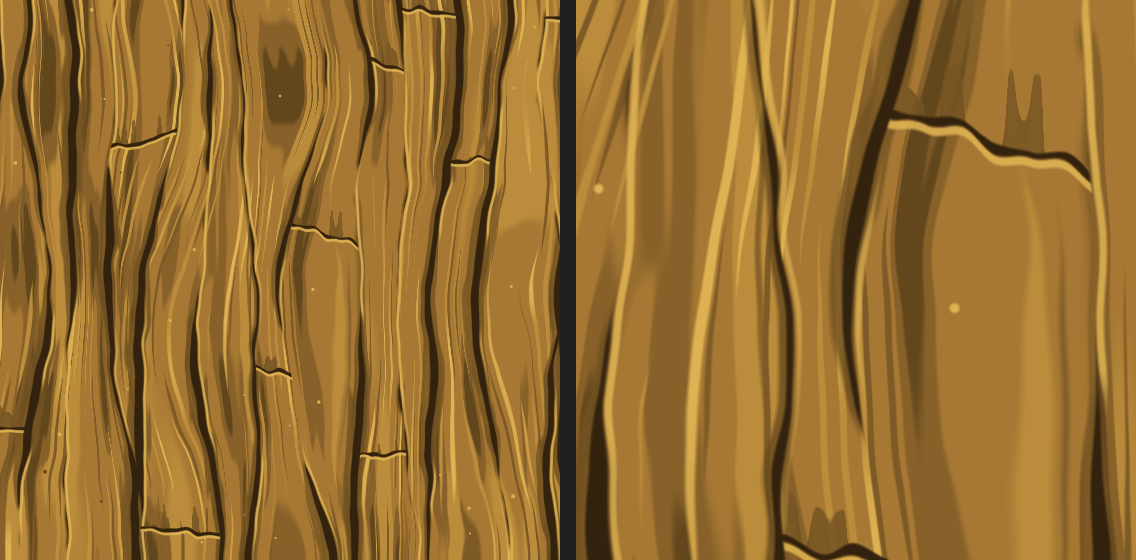
Left: the whole. Right: its middle third, enlarged.
Give the GLSL for this texture, as a Shadertoy shader.

```glsl
// Painted old bark: upright planks split by tapering dark seams and short cross breaks,
// lit on their left and top edges, over streaks and nested contour lines of grain.
// Seams are wandering noise curves; the grain bends along with the nearest ones.

const float PLANKS = 12.0;

float hash(vec2 p) {
    vec3 q = fract(vec3(p.xyx) * 0.1031);
    q += dot(q, q.yzx + 33.33);
    return fract((q.x + q.y) * q.z);
}

float noise(vec2 p) {
    vec2 cell = floor(p), f = fract(p);
    f = f * f * (3.0 - 2.0 * f);
    float low = mix(hash(cell), hash(cell + vec2(1, 0)), f.x);
    float high = mix(hash(cell + vec2(0, 1)), hash(cell + vec2(1, 1)), f.x);
    return mix(low, high, f.y);
}

// Sideways drift of a seam at height y, in plank widths
float seamDrift(float id, float y) {
    return 1.05 * (noise(vec2(id * 7.0, y * 2.3 + 5.0)) - 0.5)
         + 0.32 * (noise(vec2(id * 3.0 + 140.0, y * 6.0)) - 0.5)
         + 0.08 * (noise(vec2(id * 5.0 + 270.0, y * 21.0)) - 0.5);
}

float seamX(float id, float y) {
    return (id + 0.5 + seamDrift(id, y)) / PLANKS;
}

// Fills a band |d| < halfWidth with a soft painted edge
float band(float d, float halfWidth, float soft) {
    return smoothstep(halfWidth + soft, halfWidth - soft, abs(d));
}

void mainImage(out vec4 fragColor, in vec2 fragCoord) {
    vec2 uv = fragCoord / iResolution.y;
    float x = uv.x, y = uv.y;
    float soft = max(0.0013, 0.8 / iResolution.y);

    vec3 pitch = vec3(0.20, 0.135, 0.05);
    vec3 umber = vec3(0.39, 0.28, 0.11);
    vec3 brown = vec3(0.53, 0.38, 0.16);
    vec3 ochre = vec3(0.65, 0.47, 0.20);
    vec3 gold  = vec3(0.73, 0.55, 0.23);
    vec3 straw = vec3(0.87, 0.70, 0.32);

    // Seams and cross breaks of the neighbouring planks
    float dark = 0.0, shade = 0.0, lit = 0.0, bend = 0.0, weights = 0.0;
    float ragged = noise(vec2(x * 130.0, y * 9.0));
    for (int k = -2; k <= 2; k++) {
        float id = floor(x * PLANKS) + float(k);
        float left = seamX(id, y), right = seamX(id + 1.0, y);
        float d = x - left;

        float weight = exp(-pow(d * PLANKS, 2.0) * 2.0) + 1e-4;
        bend += weight * seamDrift(id, y) / PLANKS;
        weights += weight;

        float gape = smoothstep(0.2, 0.85, noise(vec2(id * 5.0 + 11.0, y * 3.6)));
        float w = 0.0072 * gape + 0.0022 * (noise(vec2(id * 9.0 + 60.0, y * 28.0)) - 0.4);
        float isOpen = smoothstep(0.0, 0.0016, w);
        dark = max(dark, isOpen * band(d, w, soft));
        float reach = w * 1.7 + 0.012 * ragged * gape;
        shade = max(shade, isOpen * band(d + 0.002, reach, 0.002));
        float edge = smoothstep(0.3, 0.7, noise(vec2(id * 4.0 + 90.0, y * 8.0)));
        lit = max(lit, edge * band(d - max(w, 0.0) - 0.0035, 0.0023 * edge, soft));

        // A break across this plank, dark above and bright on the lower piece
        float phase = y + hash(vec2(id, 17.0));
        vec2 key = vec2(id, floor(phase) + 31.0);
        float tilt = (x - 0.5 * (left + right)) * (hash(key + 5.0) - 0.5) * 0.7;
        float jag = 0.014 * (noise(vec2(x * 48.0, id)) - 0.5);
        float dy = fract(phase) - 0.2 - 0.6 * hash(key) - tilt - jag;
        float inside = smoothstep(-soft, soft, d) * smoothstep(-soft, soft, right - x);
        inside *= step(hash(key + 9.0), 0.78);
        float thick = 0.0012 + 0.0028 * noise(vec2(x * 60.0, id + 20.0));
        dark = max(dark, inside * band(dy, thick, soft));
        lit = max(lit, inside * band(dy + thick + 0.003, 0.0024, soft));
        float fringe = 0.045 * smoothstep(0.45, 0.9, ragged);
        shade = max(shade, inside * step(0.0, dy) * smoothstep(fringe + 0.003, fringe, dy));
    }

    // Broad painted streaks
    float gx = x - bend / weights;
    vec3 col = mix(ochre, gold, smoothstep(0.60, 0.68, noise(vec2(gx * 31.0, y * 2.6 + 7.0))));
    float stain = noise(vec2(gx * 46.0 + 9.0, y * 3.6));
    stain = 0.8 * stain + 0.2 * noise(vec2(gx * 120.0, y * 7.0));
    col = mix(col, brown, smoothstep(0.60, 0.66, stain));
    col = mix(col, umber, smoothstep(0.75, 0.80, stain));

    // Nested grain lines that close into loops where the field turns back
    float field = gx * 58.0 + 4.6 * noise(vec2(gx * 9.0, y * 2.4 + 3.0));
    float line = floor(field), off = fract(field) - 0.5;
    float stroke = smoothstep(0.42, 0.85, noise(vec2(line * 3.0, y * 5.0)));
    float glint = smoothstep(0.5, 0.9, noise(vec2(line * 7.0 + 50.0, y * 6.0)));
    col = mix(col, mix(gold, straw, glint), band(off, 0.17 * stroke, 0.06) * smoothstep(0.0, 0.2, stroke));
    float groove = smoothstep(0.5, 0.9, noise(vec2(line * 5.0 + 80.0, y * 4.5)));
    col = mix(col, brown * 0.93, band(off - 0.3, 0.14 * groove, 0.05) * smoothstep(0.0, 0.2, groove));

    // Scattered chips, mostly pale
    vec2 cell = floor(uv * 15.0);
    vec2 spot = 0.2 + 0.6 * vec2(hash(cell + 3.0), hash(cell + 71.0));
    float chip = length((fract(uv * 15.0) - spot) / 15.0) - 0.0015 - 0.002 * hash(cell + 40.0);
    float chance = hash(cell + 23.0);
    col = mix(col, chance < 0.13 ? straw : umber, smoothstep(soft, -soft, chip) * step(chance, 0.16));

    // Seam shadows, lit edges, then the open cracks
    col = mix(col, mix(umber, brown, 0.7 * ragged), shade * 0.85);
    col = mix(col, straw, lit * 0.9);
    col = mix(col, pitch, dark);
    fragColor = vec4(col, 1.0);
}
```
